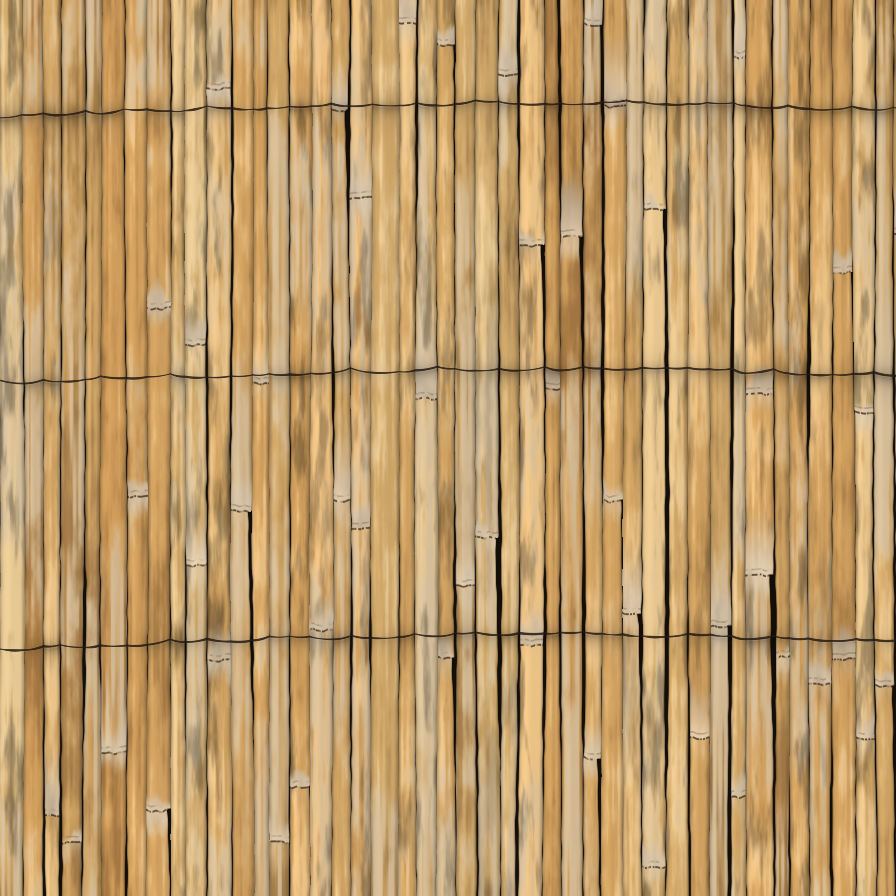
A Shadertoy shader for this texture:

```glsl
const float CANES = 43.0;

float hash(vec2 p) {
    vec3 q = fract(p.xyx * vec3(0.1031, 0.1030, 0.0973));
    q += dot(q, q.yzx + 33.33);
    return fract((q.x + q.y) * q.z);
}

float noise(vec2 p) {
    vec2 i = floor(p), f = fract(p);
    f = f * f * (3.0 - 2.0 * f);
    return mix(mix(hash(i), hash(i + vec2(1, 0)), f.x),
               mix(hash(i + vec2(0, 1)), hash(i + vec2(1, 1)), f.x), f.y);
}

float fbm(vec2 p) {
    float sum = 0.0, amp = 0.5;
    for (int k = 0; k < 4; k++) {
        sum += amp * noise(p);
        p = p * 2.03 + 17.0;
        amp *= 0.5;
    }
    return sum / 0.9375;
}

// Wandering border on the left of a cane, in cane widths
float border(float id, float y) {
    return id + 0.36 * (hash(vec2(id, 3.0)) - 0.5)
        + 0.2 * (noise(vec2(id * 7.0, y * 2.5)) - 0.5)
        + 0.05 * (noise(vec2(id * 5.0, y * 60.0)) - 0.5);
}

// Half width of the dark slit along a border; below zero it closes to a seam
float slit(float id, float y) {
    float wide = smoothstep(0.55, 0.95, noise(vec2(id * 9.0 + 4.0, y * 3.5)));
    float ragged = noise(vec2(id * 3.0, y * 40.0)) - 0.5;
    return -0.03 + 0.055 * hash(vec2(id, 8.0)) + 0.07 * wide + 0.03 * ragged;
}

void mainImage(out vec4 fragColor, in vec2 fragCoord) {
    vec2 uv = fragCoord / iResolution.xy;
    float px = 1.0 / iResolution.y;
    float x = uv.x * CANES, y = uv.y;

    // Find the cane and the position across it
    float id = floor(x);
    if (x < border(id, y)) id -= 1.0;
    else if (x >= border(id + 1.0, y)) id += 1.0;
    float left = x - border(id, y);
    float right = border(id + 1.0, y) - x;
    float across = left / (left + right);
    float seed = hash(vec2(id, 21.0));

    // Cane tone with lengthwise fibres and mottling
    float fibre = noise(vec2(x * 7.0, y * 7.0 + id * 13.0));
    float fine = noise(vec2(x * 14.0, y * 45.0 + id * 5.0));
    float mottle = fbm(vec2(x * 1.6 + id * 3.0, y * 22.0));
    float stretch = noise(vec2(id * 11.0, y * 3.0));
    float tone = 0.53 + 0.45 * (seed - 0.5) + 0.45 * (stretch - 0.5)
        + 0.28 * (fibre - 0.5) + 0.1 * (fine - 0.5) + 0.5 * (mottle - 0.5);
    vec3 color = mix(vec3(0.62, 0.47, 0.28), vec3(0.80, 0.635, 0.395), smoothstep(0.05, 0.48, tone));
    color = mix(color, vec3(0.91, 0.775, 0.56), smoothstep(0.48, 0.8, tone));
    color *= mix(vec3(0.99, 1.01, 1.03), vec3(1.02, 0.97, 0.9), hash(vec2(id, 31.0)));

    // Weathering: chalky bloom and brown stains
    float bloom = smoothstep(0.45, 0.68, noise(vec2(id * 17.0, y * 4.0 + 9.0)) * 0.6 + mottle * 0.4);
    color = mix(color, vec3(0.82, 0.735, 0.605), 0.85 * bloom * smoothstep(0.1, 0.6, fibre));
    float stain = smoothstep(0.5, 0.8, fbm(vec2(x * 2.0 + id * 7.0, y * 14.0 + 40.0)));
    color *= 1.0 - 0.3 * stain * smoothstep(0.3, 0.8, seed);

    // Rounded sides
    color *= mix(0.84, 1.0, smoothstep(0.0, 0.18, left));
    color *= mix(0.74, 1.0, smoothstep(0.0, 0.24, right));
    color *= 1.0 + 0.05 * smoothstep(0.25, 0.0, abs(across - 0.3));

    // Nodes: pale worn cuff, thin ridges, and a narrower cane below
    float taper = 0.0;
    for (float k = 0.0; k < 2.0; k++) {
        vec2 key = vec2(id, 50.0 + k * 7.0);
        if (hash(key) > 0.62) continue;
        float nodeY = 0.5 * (k + 0.05 + 0.9 * hash(key + 2.0));
        float d = y - nodeY + 0.004 * across * (1.0 - across)
            + 0.003 * (noise(vec2(x * 4.0, id)) - 0.5);
        float reach = mix(0.02, 0.09, pow(hash(key + 4.0), 2.0));
        float above = smoothstep(reach, 0.006, d + 0.05 * (mottle - 0.5)) * step(0.0, d);
        float below = smoothstep(-0.03, -0.004, d + 0.03 * (mottle - 0.5)) * step(d, 0.0);
        float cuff = max(above, below * hash(key + 8.0));
        color = mix(color, vec3(0.86, 0.79, 0.69) * (0.82 + 0.3 * mottle), 0.85 * cuff);
        float ridge = 1.0 - smoothstep(0.0002, 0.0008 + px, abs(d));
        float lip = 1.0 - smoothstep(0.0002, 0.0006 + px, abs(d - 0.006));
        color = mix(color, vec3(0.25, 0.18, 0.11), 0.8 * ridge * smoothstep(0.1, 0.6, fine));
        color = mix(color, vec3(0.48, 0.39, 0.28), 0.4 * lip * smoothstep(0.2, 0.7, fibre));
        taper += step(d, 0.0) * exp(d * 9.0) * 0.2 * smoothstep(0.5, 1.0, hash(key + 6.0));
    }

    // Dark slits between the canes
    float inside = min(left - slit(id, y), right - slit(id + 1.0, y) - taper);
    color *= mix(0.75, 1.0, smoothstep(0.0, 0.07, inside));
    float aa = CANES / iResolution.x;
    color = mix(vec3(0.08, 0.055, 0.03), color, smoothstep(-0.5 * aa, 0.5 * aa, inside));

    // Three rows of binding wire, kinked where they cross each border
    for (float row = 0.0; row < 3.0; row++) {
        float kink = mix(hash(vec2(id, row + 70.0)), hash(vec2(id + 1.0, row + 70.0)), across);
        float wireY = 0.276 + 0.297 * row + 0.016 * sin(uv.x * 2.6)
            + 0.006 * (kink - 0.5) - 0.004 * across * (1.0 - across);
        float d = y - wireY;
        float smudge = exp(-abs(d + 0.003) * 110.0) * noise(vec2(id * 3.0, row * 8.0));
        color *= 1.0 - 0.35 * smudge;
        float width = 0.0005 + 0.0009 * noise(vec2(x * 1.5, row * 4.0 + 60.0));
        float wire = 1.0 - smoothstep(width - 0.5 * px, width + 0.6 * px, abs(d));
        color = mix(color, vec3(0.14, 0.10, 0.07), 0.85 * wire);
    }

    fragColor = vec4(clamp(color, 0.0, 1.0), 1.0);
}
```
